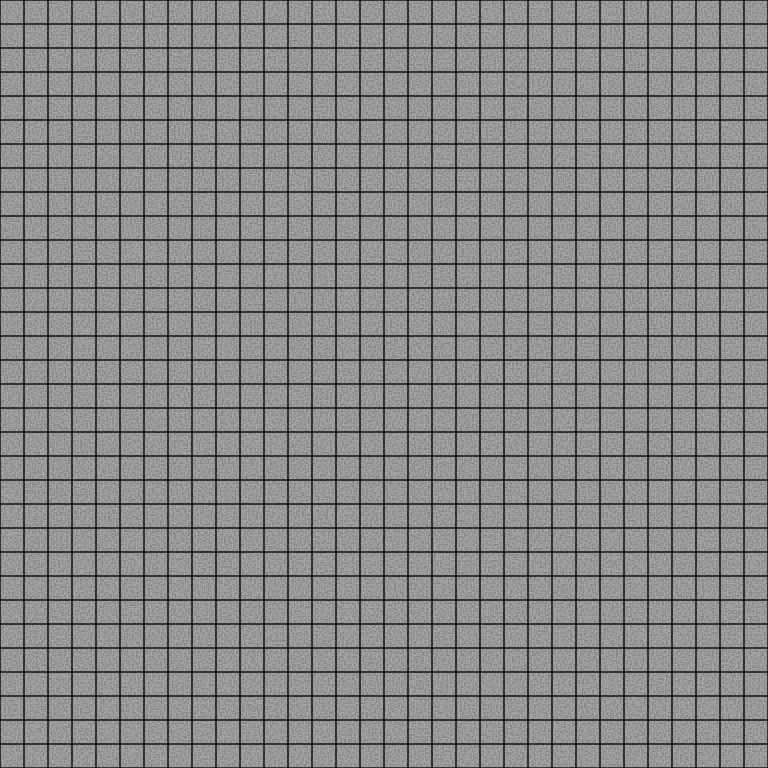
A Shadertoy shader for this pattern:

```glsl
#define REPEATS 32.0
#define LINE_WIDTH 0.0625
#define GRAIN_CELLS 384.0
#define GRAIN_LOW -0.30
#define GRAIN_HIGH 0.15
#define LINE_COLOR vec3(0.065)
#define SPECK_COLOR vec3(0.54)
#define STONE_COLOR vec3(0.635)

// Integer hash giving a unit gradient per lattice point
vec2 latticeGradient(vec2 cell) {
    uvec2 q = uvec2(mod(cell, GRAIN_CELLS));
    uint h = q.x * 1597334677u ^ q.y * 3812015801u;
    h = (h ^ (h >> 16)) * 2246822519u;
    h = (h ^ (h >> 13)) * 3266489917u;
    h ^= h >> 16;
    float angle = float(h & 65535u) / 65536.0 * 6.28319;
    return vec2(cos(angle), sin(angle));
}

// Gradient noise that wraps at the canvas edges
float gradientNoise(vec2 p) {
    vec2 cell = floor(p);
    vec2 f = p - cell;
    vec2 blend = f * f * f * (f * (f * 6.0 - 15.0) + 10.0);
    vec2 right = vec2(1.0, 0.0);
    vec2 up = vec2(0.0, 1.0);
    float a = dot(latticeGradient(cell), f);
    float b = dot(latticeGradient(cell + right), f - right);
    float c = dot(latticeGradient(cell + up), f - up);
    float d = dot(latticeGradient(cell + 1.0), f - 1.0);
    return mix(mix(a, b, blend.x), mix(c, d, blend.x), blend.y);
}

// Antialiased lines centred on the cell borders
float gridCoverage(vec2 uv) {
    vec2 pixel = REPEATS / iResolution.xy;
    vec2 borderDistance = 0.5 - abs(fract(uv * REPEATS) - 0.5);
    vec2 lines = clamp((0.5 * LINE_WIDTH - borderDistance) / pixel + 0.5, 0.0, 1.0);
    return 1.0 - (1.0 - lines.x) * (1.0 - lines.y);
}

void mainImage(out vec4 fragColor, in vec2 fragCoord) {
    vec2 uv = fragCoord / iResolution.xy;

    // Speckled surface
    float grain = smoothstep(GRAIN_LOW, GRAIN_HIGH, gradientNoise(uv * GRAIN_CELLS));
    vec3 color = mix(SPECK_COLOR, STONE_COLOR, grain);

    // Dark grid
    color = mix(color, LINE_COLOR, gridCoverage(uv));
    fragColor = vec4(color, 1.0);
}
```
